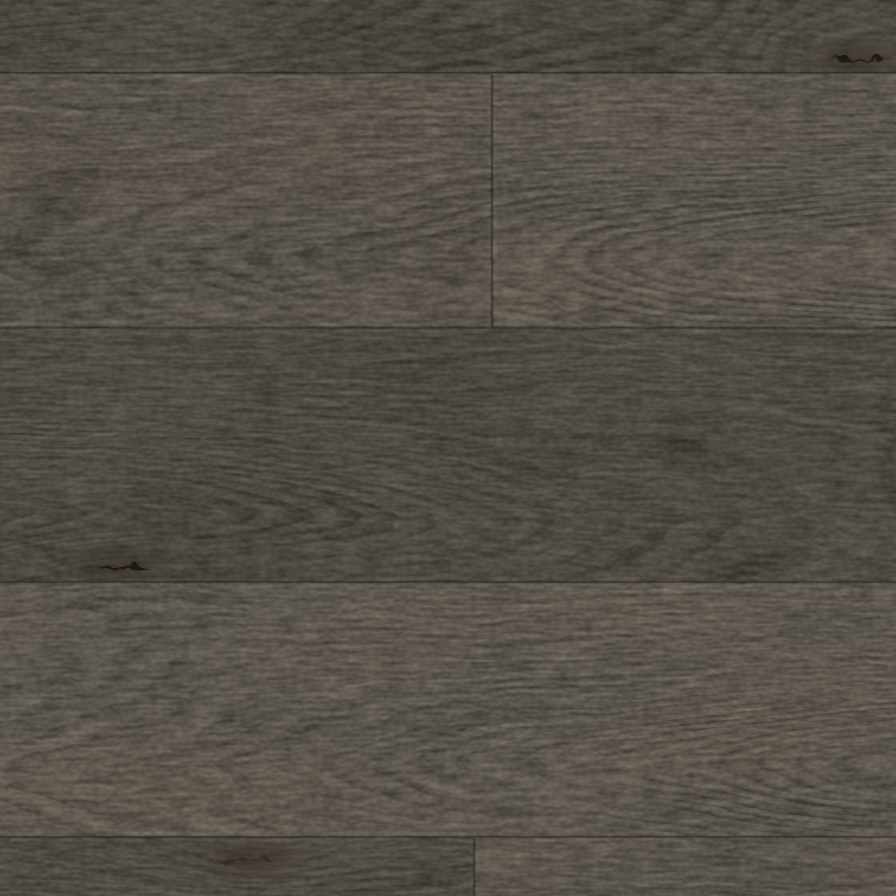
Give the GLSL for this texture, as a WebGL 2 fragment shader.

```glsl
#version 300 es
precision highp float;
// Dark oak floor: wide horizontal planks with staggered end joints.
// Growth rings are contours of a warped "cathedral" field around each plank's
// heart line, overlaid with stretched gradient noise for fibres, and knots.

#define ROW_HEIGHT 0.2842
#define ROW_OFFSET 0.0660
#define PLANK_LENGTH 1.8
#define JOINT_X 0.536
#define SEAM_WIDTH 0.0009
#define HEART_LINE 0.28
#define RING_COUNT 78.0
#define RING_SLOPE 0.22
#define RING_DEPTH 0.18
#define FIBRE_DEPTH 0.18
#define PORE_DEPTH 0.24
#define BLOTCH_DEPTH 0.07

uniform vec2 u_resolution;
out vec4 fragColor;

const vec3 WARM_OAK = vec3(0.350, 0.328, 0.295);
const vec3 SMOKED_OAK = vec3(0.307, 0.290, 0.261);
const vec3 KNOT_BROWN = vec3(0.215, 0.183, 0.158);
const vec3 CRACK_DARK = vec3(0.100, 0.078, 0.065);

uint hashBits(ivec2 cell) {
    uvec2 q = uvec2(cell) * uvec2(1597u, 3812u) + uvec2(7919u, 104729u);
    uint n = (q.x ^ (q.y * 277803u)) * 747796u + 28913u;
    n = ((n >> 15u) ^ n) * 739397u;
    return (n >> 13u) ^ n;
}

float hash(vec2 cell) {
    return float(hashBits(ivec2(cell)) & 65535u) / 65535.0;
}

float cornerSlope(vec2 cell, vec2 offset) {
    float angle = 6.2832 * hash(cell);
    return dot(vec2(cos(angle), sin(angle)), offset);
}

// Gradient noise, about -0.7 to 0.7.
float noise(vec2 p) {
    vec2 i = floor(p), f = p - i;
    vec2 w = f * f * f * (f * (f * 6.0 - 15.0) + 10.0);
    vec2 e = vec2(0.0, 1.0);
    return mix(mix(cornerSlope(i, f), cornerSlope(i + e.yx, f - e.yx), w.x),
               mix(cornerSlope(i + e.xy, f - e.xy), cornerSlope(i + 1.0, f - 1.0), w.x), w.y);
}

// Nested arches near the heart line, straightening towards the plank edges.
float ringField(vec2 p, float rise, float facing, vec2 seed) {
    float bend = noise(p * vec2(2.6, 8.0) + seed) * 0.030
               + noise(p * vec2(8.0, 22.0) + seed) * 0.007
               + noise(p * vec2(34.0, 75.0) + seed) * 0.0022;
    float arch = RING_SLOPE * (p.x - 0.5) * exp(-rise * rise / 0.010);
    return sqrt(rise * rise + 0.0003) + facing * arch + bend;
}

// Dark line with a crisp outer edge at the end of every growth ring.
float ringLine(float t) {
    float f = fract(t);
    return smoothstep(0.3, 0.88, f) * (1.0 - smoothstep(0.88, 1.0, f));
}

void main() {
    vec2 p = gl_FragCoord.xy / u_resolution;
    float pixel = 1.0 / min(u_resolution.x, u_resolution.y);

    // Plank layout: every third row has nearly the same joint position.
    float rowPos = (p.y - ROW_OFFSET) / ROW_HEIGHT;
    float row = floor(rowPos), v = rowPos - row;
    float along = (p.x - JOINT_X - 0.0066 * row) / PLANK_LENGTH - mod(row + 1.0, 3.0) / 3.0;
    float column = floor(along), u = along - column;
    vec2 plank = vec2(column, row);
    vec2 seed = 40.0 * vec2(hash(plank), hash(plank + 17.0));
    float odd = mod(row, 2.0);
    float smoked = odd * mod(column, 2.0);

    // Knots sit near a long edge of every second row.
    float upper = step(1.5, mod(row, 3.0));
    float knotRise = 0.055 + 0.855 * upper;
    vec2 knot = vec2(p.x - fract(0.227 - 0.09 * row) + 0.04 * upper, (v - knotRise) * ROW_HEIGHT);
    vec2 stain = knot * vec2(20.0, 52.0);
    float halo = odd * exp(-dot(stain, stain));
    float swirl = odd * exp(-0.15 * dot(stain, stain));

    // Growth rings, fading in and out along the board.
    float rise = (v - HEART_LINE - 0.06 * (hash(plank + 5.0) - 0.5)) * ROW_HEIGHT;
    float field = ringField(p, rise, odd * 2.0 - 1.0, seed) + 0.035 * swirl;
    float nearHeart = exp(-rise * rise / 0.009);
    float ringFade = clamp(0.65 + noise(p * vec2(4.0, 14.0) + seed + 9.0), 0.2, 1.0);
    float rings = ringLine(field * RING_COUNT + 0.35 * noise(p * vec2(5.0, 40.0) + seed));
    rings *= ringFade * mix(0.5, 1.0, nearHeart);

    // Fibres follow the rings; pores are short dashes along the board.
    float fibre = 0.8 * noise(vec2(p.x * 6.0, field * 130.0) + seed)
                + 0.9 * noise(vec2(p.x * 15.0, p.y * 150.0 + field * 40.0) + seed);
    float pores = noise(vec2(p.x * 42.0, p.y * 205.0 + field * 30.0) + seed);
    float speckle = noise(p * vec2(140.0, 235.0) + 0.5);
    float blotch = noise(p * vec2(3.0, 9.0) + seed + 3.0);

    // Board colour and grain shading.
    vec3 color = mix(WARM_OAK, SMOKED_OAK, smoked) * (0.98 + 0.05 * hash(plank + 31.0));
    float shade = 1.03 - RING_DEPTH * rings + FIBRE_DEPTH * fibre
                + PORE_DEPTH * pores + 0.17 * speckle + BLOTCH_DEPTH * blotch;
    color *= shade * (1.0 + 0.02 * blotch * vec3(1.0, 0.0, -1.0));

    // Knot stain with a broken, jagged crack through it.
    color = mix(color, KNOT_BROWN, 0.6 * halo);
    float jag = 0.010 * noise(vec2(p.x * 38.0, row)) + 0.006 * noise(p * 110.0);
    float thickness = 0.0022 + 0.0035 * noise(vec2(p.x * 70.0, row + 0.5));
    float crackHalf = thickness * (1.0 - smoothstep(0.020, 0.034, abs(knot.x)));
    float crack = 1.0 - smoothstep(-pixel, pixel, abs(knot.y + jag) - crackHalf);
    crack *= odd * (1.0 - smoothstep(0.026, 0.034, abs(knot.x))) * (1.0 - 0.6 * upper);
    color = mix(color, CRACK_DARK, 0.85 * crack);

    // Thin seams with a faint lit bevel beside them.
    float seamDist = min(min(v, 1.0 - v) * ROW_HEIGHT, min(u, 1.0 - u) * PLANK_LENGTH);
    float seam = 1.0 - smoothstep(SEAM_WIDTH - 0.5 * pixel, SEAM_WIDTH + pixel, seamDist);
    float bevel = exp(-pow((seamDist - 0.004) / 0.0015, 2.0));
    color *= (1.0 + 0.05 * bevel) * (1.0 - 0.30 * seam);

    fragColor = vec4(clamp(color, 0.0, 1.0), 1.0);
}
```
